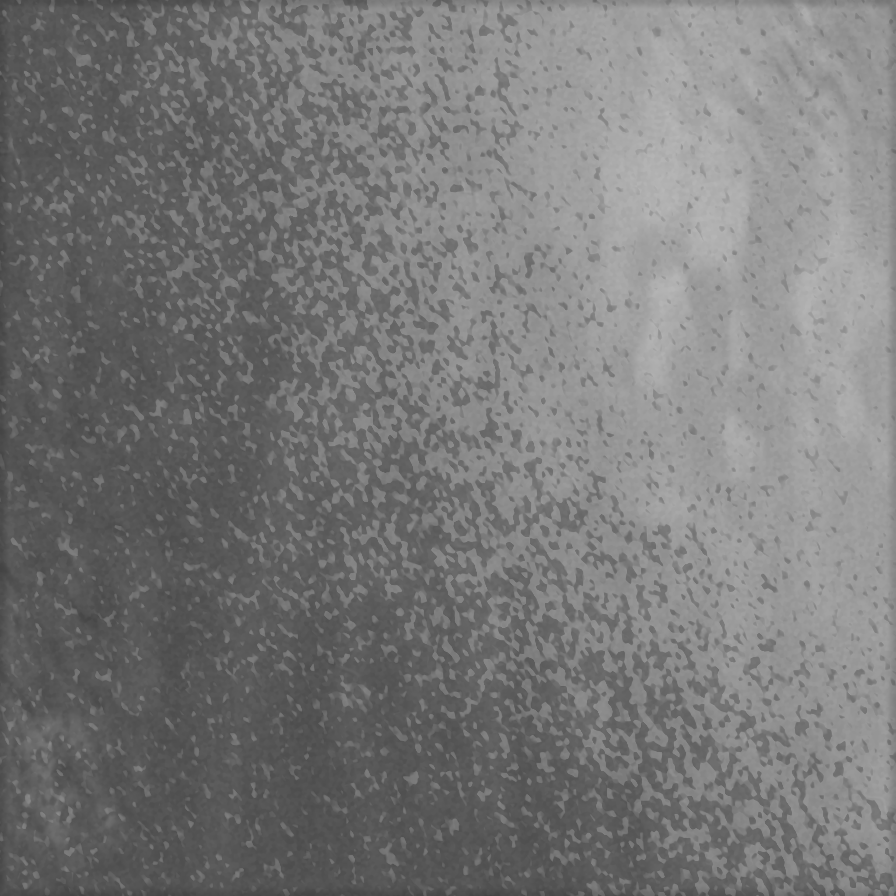
Write a WebGL 1 fragment shader that draws this texture.

```glsl
precision highp float;
// Weathered grey plaster: a dark left side dissolves into a pale upper right.
// Cellular grains are thresholded by a broad gradient, then pale washes,
// embossed arc creases, fine wrinkles and a worn border are laid on top.

uniform vec2 u_resolution;

const float CREASE_COUNT = 22.0;

float hash(vec2 p) {
  return fract(sin(dot(p, vec2(127.1, 311.7))) * 43758.5453);
}

vec2 hash2(vec2 p) {
  return vec2(hash(p), hash(p + 57.3));
}

// Smooth cellular noise: jittered points blend their random values.
float cellNoise(vec2 p) {
  vec2 cell = floor(p);
  vec2 local = p - cell;
  float total = 0.0;
  float weights = 0.0;
  for (int j = -1; j <= 1; j++) {
    for (int i = -1; i <= 1; i++) {
      vec2 offset = vec2(float(i), float(j));
      vec2 toPoint = offset + hash2(cell + offset) - local;
      float weight = exp(-5.0 * dot(toPoint, toPoint));
      total += weight * hash(cell + offset + 19.7);
      weights += weight;
    }
  }
  return total / weights;
}

// Soft elliptical region, 1 at its centre.
float region(vec2 p, vec2 centre, vec2 radius) {
  vec2 q = (p - centre) / radius;
  return exp(-dot(q, q));
}

// Share of light grains: the boundary bends to the right near the bottom.
float lightCoverage(vec2 p) {
  float boundary = 0.37 + 0.6 * pow(1.0 - p.y, 2.2);
  float clusters = cellNoise(p * vec2(9.0, 16.0)) + cellNoise(p * vec2(26.0, 38.0) + 7.0) - 1.0;
  return smoothstep(-0.45, 0.45, p.x - boundary + 0.1 * clusters);
}

// Two-tone speckle whose tones drift with the coverage.
float speckle(vec2 p, float coverage) {
  vec2 slanted = vec2(p.x + 0.25 * p.y, p.y);
  float grain = 0.5 + 1.3 * (cellNoise(slanted * vec2(190.0, 150.0)) - 0.5);
  float lit = smoothstep(-0.2, 0.2, mix(0.06, 1.03, coverage) - grain);
  float darkTone = mix(0.335, 0.49, coverage);
  float lightTone = mix(0.46, 0.625, coverage);
  return mix(darkTone, lightTone, lit);
}

// Pale vertical washes in the upper right and, fainter, in the lower left.
float washes(vec2 p) {
  float streaks = 0.65 * cellNoise(p * vec2(10.0, 4.5) + 3.0)
                + 0.35 * cellNoise(p * vec2(38.0, 20.0));
  float pale = smoothstep(0.42, 0.72, streaks);
  float upper = region(p, vec2(0.83, 0.68), vec2(0.2, 0.27));
  float lower = region(p, vec2(0.09, 0.22), vec2(0.12, 0.2));
  float flecks = cellNoise(p * vec2(150.0, 110.0));
  return pale * (0.09 * upper + 0.18 * lower * flecks);
}

// One crease: a bundle of embossed lines along part of a wavy circle.
float crease(vec2 p, float id) {
  vec2 start = hash2(vec2(id, 4.0));
  float radius = mix(0.07, 0.18, hash(vec2(id, 9.0)));
  float tilt = mix(0.35, 1.2, hash(vec2(id, 13.0)));
  vec2 centre = start - radius * vec2(cos(tilt), sin(tilt));
  vec2 q = p - centre;
  float angle = atan(q.y, q.x);
  float wave = 0.004 * sin(angle * 13.0 + id) + 0.002 * sin(angle * 31.0 + id * 2.0);
  float d = length(q) - radius - wave;
  float span = mix(0.25, 0.55, hash(vec2(id, 21.0)));
  float ends = 1.0 - smoothstep(0.4 * span, span, abs(angle - tilt));
  float spread = mix(0.0025, 0.007, hash(vec2(id, 29.0)));
  return ends * sin(d / 0.0018) * exp(-d * d / (spread * spread));
}

float creases(vec2 p) {
  float relief = 0.0;
  for (float id = 0.0; id < CREASE_COUNT; id++) {
    relief += crease(p, id);
  }
  return relief * smoothstep(0.2, 0.6, cellNoise(p * 40.0));
}

// Raking light over fine folds near the right corner and the left side.
float wrinkles(vec2 p) {
  vec2 folds = vec2(p.x + 0.5 * p.y, p.y - 0.3 * p.x) * vec2(65.0, 24.0);
  float slope = cellNoise(folds + 0.2) - cellNoise(folds - 0.2);
  float corner = region(p, vec2(0.9, 0.95), vec2(0.18, 0.16));
  float side = region(p, vec2(0.05, 0.3), vec2(0.12, 0.5));
  return slope * (corner + 0.7 * side);
}

void main() {
  vec2 p = gl_FragCoord.xy / u_resolution;
  float grey = speckle(p, lightCoverage(p));
  grey += washes(p) + 0.03 * creases(p) + 0.09 * wrinkles(p);

  // Faint vertical stains, a dimmer upper right corner and fine dust.
  grey += 0.04 * (cellNoise(p * vec2(30.0, 5.0)) - 0.5);
  grey -= 0.04 * region(p, vec2(1.0, 1.0), vec2(0.2, 0.25));
  grey += 0.04 * (cellNoise(p * 256.0 + 11.0) - 0.5);

  // Worn border.
  vec2 inset = min(p, 1.0 - p);
  grey *= mix(0.86, 1.0, smoothstep(0.0, 0.012, min(inset.x, inset.y)));
  gl_FragColor = vec4(vec3(grey), 1.0);
}
```
